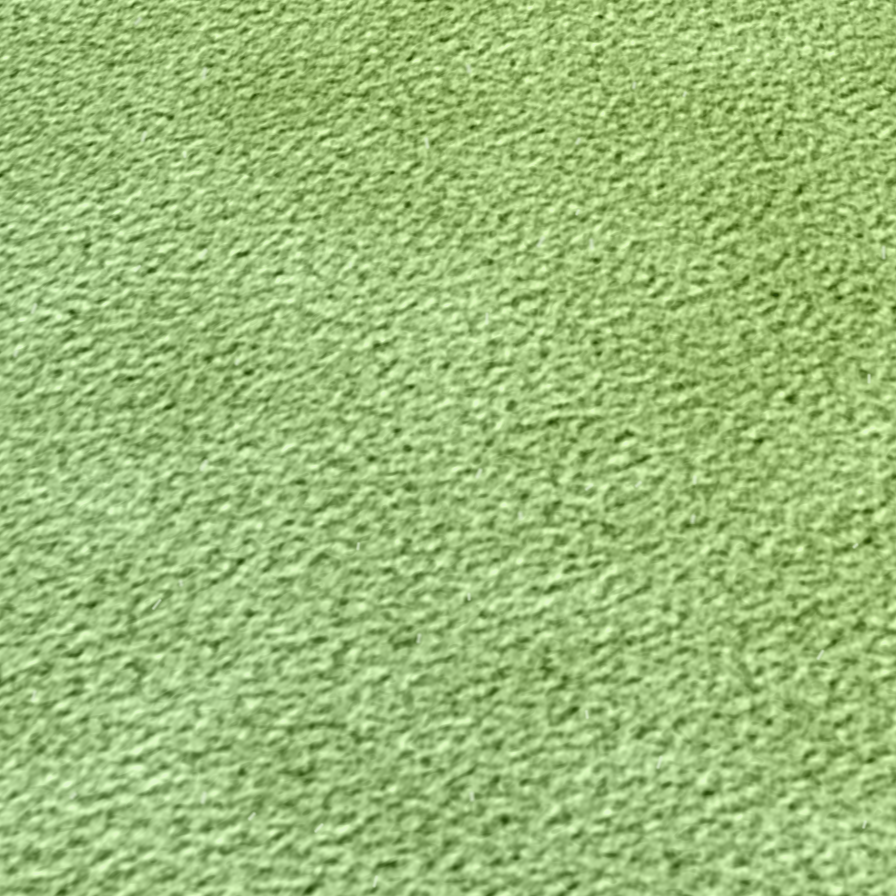
This texture is drawn by a Shadertoy shader. Its source:

```glsl
vec2 hash22(vec2 p) {
    vec3 q = fract(p.xyx * vec3(0.1031, 0.1030, 0.0973));
    q += dot(q, q.yzx + 33.33);
    return fract((q.xx + q.yz) * q.zy);
}

vec2 randomDirection(vec2 cell) {
    return normalize(hash22(cell) - 0.5 + 1e-4);
}

float gradientNoise(vec2 p) {
    vec2 i = floor(p), f = fract(p);
    vec2 u = f * f * f * (f * (f * 6.0 - 15.0) + 10.0);
    vec2 e = vec2(0.0, 1.0);
    float a = dot(randomDirection(i), f);
    float b = dot(randomDirection(i + e.yx), f - e.yx);
    float c = dot(randomDirection(i + e.xy), f - e.xy);
    float d = dot(randomDirection(i + e.yy), f - e.yy);
    return mix(mix(a, b, u.x), mix(c, d, u.x), u.y);
}

vec2 rotate(vec2 p, float angle) {
    float c = cos(angle), s = sin(angle);
    return vec2(c * p.x + s * p.y, c * p.y - s * p.x);
}

// Receding ground: grains shrink towards the top
vec2 groundPlane(vec2 uv, float horizon) {
    float depth = horizon - uv.y;
    return vec2((uv.x - 0.5) / depth, -log(depth));
}

float turfHeight(vec2 p) {
    return gradientNoise(p) + 0.5 * gradientNoise(rotate(p, 0.5) * 1.7 + 37.0);
}

// Light from above: lit upper sides, shaded undersides
float turfRelief(vec2 p, vec2 lightStep) {
    return turfHeight(p) - turfHeight(p + lightStep);
}

// Separate dark hollows between the tufts
float hollows(vec2 p, float threshold) {
    return smoothstep(threshold, threshold + 0.32, gradientNoise(p));
}

float segmentDistance(vec2 p, vec2 halfAxis) {
    float t = clamp(dot(p, halfAxis) / dot(halfAxis, halfAxis), -1.0, 1.0);
    return length(p - halfAxis * t);
}

// Sparse pale blades, one at most in each cell
float paleBlades(vec2 uv, float cells, float share, float blur) {
    vec2 p = uv * cells, cell = floor(p);
    vec2 place = hash22(cell + 71.0), kind = hash22(cell + 213.0);
    vec2 blade = rotate(vec2(0.0, mix(0.02, 0.09, place.x)), mix(-0.2, 0.9, kind.y));
    float dist = segmentDistance(fract(p) - mix(vec2(0.2), vec2(0.8), place), blade);
    float edge = mix(0.03, 0.06, place.y) + blur * cells;
    return (1.0 - smoothstep(0.0, edge, dist)) * step(kind.x, share);
}

void mainImage(out vec4 fragColor, in vec2 fragCoord) {
    vec2 uv = fragCoord / iResolution.xy;
    float pixel = 1.0 / min(iResolution.x, iResolution.y);

    const vec3 midGreen = vec3(0.645, 0.770, 0.505);
    const vec3 warmShift = vec3(0.010, 0.003, -0.045);
    const vec3 paleBlade = vec3(0.88, 0.95, 0.83);
    const vec3 deepest = vec3(0.15, 0.27, 0.04);
    const vec3 brightest = vec3(0.88, 0.97, 0.80);

    // Short tufts leaning up to the right
    vec2 ground = groundPlane(uv, 2.4);
    vec2 grain = rotate(ground, 0.27) * vec2(104.0, 168.0);
    float relief = turfRelief(grain, vec2(-0.12, 0.5));
    float tufts = gradientNoise(rotate(grain, 0.4) * 1.15 + 53.0);
    float fibre = gradientNoise(rotate(ground, -0.6) * vec2(330.0, 250.0));
    float pits = hollows(grain * vec2(0.95, 0.85) + 19.0, 0.14)
               + 0.6 * hollows(rotate(grain, 0.3) * 1.4 + 83.0, 0.18);

    // Broad worn patches
    float patches = gradientNoise(uv * vec2(3.0, 5.0) + 11.0)
                  + 0.8 * gradientNoise(rotate(uv, 0.25) * vec2(7.0, 16.0));

    // Shadows run deeper than highlights
    float tone = 0.27 * relief + 0.19 * tufts + 0.16 * fibre + 0.07 * patches;
    tone *= tone < 0.0 ? 1.1 : 0.9;
    tone -= 0.17 * pits;

    float warmth = smoothstep(0.5, 1.7, uv.x + uv.y) - 0.35 - 0.3 * patches;
    vec3 color = midGreen + tone + warmShift * warmth;
    color = mix(color, paleBlade, 0.7 * paleBlades(uv, 16.0, 0.14, pixel));
    fragColor = vec4(clamp(color, deepest, brightest), 1.0);
}
```
